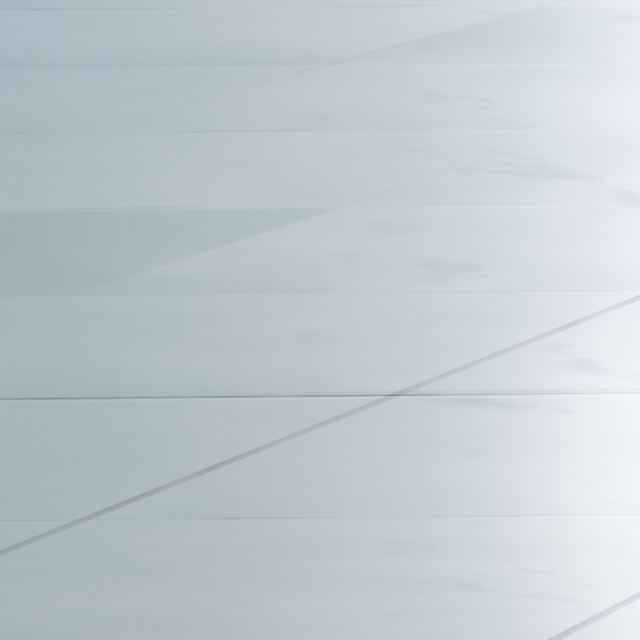
Reproduce this texture procedurally as a Shadertoy shader.

```glsl
// Pale blue-grey plank floor in perspective, with thin seams, slanted joints and a soft glow from the right.

float hash(vec2 p) {
    vec3 q = fract(vec3(p.xyx) * 0.1031);
    q += dot(q, q.yzx + 33.33);
    return fract((q.x + q.y) * q.z);
}

float noise(vec2 p) {
    vec2 i = floor(p), f = fract(p);
    f = f * f * (3.0 - 2.0 * f);
    return mix(mix(hash(i), hash(i + vec2(1, 0)), f.x),
               mix(hash(i + vec2(0, 1)), hash(i + vec2(1, 1)), f.x), f.y);
}

float fbm(vec2 p) {
    float sum = 0.0, amp = 0.5;
    for (int i = 0; i < 4; i++) {
        sum += amp * noise(p);
        p = p * 2.03 + 17.0;
        amp *= 0.5;
    }
    return sum;
}

// Soft-edged line of half width w at signed distance d
float line(float d, float w) {
    float soft = max(0.0016, 0.8 / iResolution.y);
    return 1.0 - smoothstep(w - soft, w + soft, abs(d));
}

void mainImage(out vec4 fragColor, in vec2 fragCoord) {
    vec2 uv = fragCoord / iResolution.xy;

    // Perspective rows, counted downward, with a slight tilt
    float depth = 2.402 - uv.y + 0.010 * (uv.x - 0.5);
    float row = 16.62 - 23.48 / depth;
    float seamId = round(row);
    float seamDist = (row - seamId) * depth * depth / 23.48;

    // Slanted joints converge on a far vanishing point
    float reach = 0.563 * (2.139 - uv.y);
    float col = (5.013 - uv.x) / reach - 0.445;
    float jointId = round(col);
    float jointDist = (col - jointId) * reach * 0.365;

    // Light rises toward the right, with a bright pool low on that side
    float light = 0.662 + 0.125 * uv.x + 0.125 * pow(uv.x, 3.0) + 0.025 * (uv.y - 0.45);
    vec2 g = (uv - vec2(1.03, 0.28)) / vec2(0.20, 0.20);
    light += 0.07 * exp(-dot(g, g));

    // Plank tones, darkening softly toward some lower edges
    float plank = floor(row);
    float along = fract(row);
    light += 0.012 * (hash(vec2(plank + 9.0, 4.0)) - 0.5);
    light -= 0.024 * pow(along, 5.0) * smoothstep(0.35, 0.65, noise(vec2(uv.x * 3.0, plank + 20.0)));

    // Every third plank carries a darker panel between two joints
    float panel = smoothstep(-0.02, 0.03, col - 5.0) * (1.0 - smoothstep(-0.03, 0.02, col - 6.0));
    panel *= step(mod(plank, 3.0), 0.5) * smoothstep(0.0, 0.05, along);
    light -= 0.038 * panel * (1.0 - 0.8 * pow(along, 3.0)) * (1.0 - 0.5 * smoothstep(0.7, 1.0, uv.x));

    // Brushed streaks, cloudy wear and soft smudges
    light += 0.026 * (fbm(vec2(uv.x * 4.0, uv.y * 34.0)) - 0.47);
    light += 0.032 * (fbm(uv * vec2(3.0, 7.0) + 5.0) - 0.47);
    float smudge = smoothstep(0.58, 0.85, fbm(vec2(uv.x * 8.0 + 3.0, uv.y * 38.0 + uv.x * 4.0)));
    light -= 0.045 * smudge * smoothstep(0.2, 0.9, uv.x);
    light += 0.005 * (noise(uv * 170.0) - 0.5);

    // Highlights roll off before reaching pure white
    light -= 0.45 * max(light - 0.91, 0.0);
    vec3 color = mix(vec3(0.66, 0.71, 0.74), vec3(0.89, 0.91, 0.93), (light - 0.66) / 0.23);
    color += vec3(-0.006, 0.0, 0.009) * (uv.y - 0.4);

    // Horizontal seams: one clear dark gap, the rest faint and broken
    float wear = 0.75 + 0.5 * noise(vec2(uv.x * 14.0, seamId * 5.0));
    float mainSeam = step(abs(seamId - 5.0), 0.5);
    float patches = smoothstep(0.35, 0.75, noise(vec2(uv.x * 5.0, seamId * 3.0 + 40.0)));
    float seam = mix(0.2 * patches + 0.1 * step(5.5, seamId), 1.0, mainSeam);
    float fade = 1.0 - 0.6 * smoothstep(0.55, 1.0, uv.x);
    color -= vec3(0.150, 0.155, 0.165) * line(seamDist, 0.0012) * wear * fade * seam;
    color -= 0.03 * line(seamDist + 0.0045, 0.0020) * mainSeam * wear * smoothstep(0.25, 0.6, uv.x);
    color += 0.022 * line(seamDist - 0.0040, 0.0016) * mix(0.4 * patches, 1.0, mainSeam);

    // Slanted joints: two clear grey bands, the far ones show only in part
    float jointWear = 0.7 + 0.6 * noise(vec2(uv.x * 18.0, jointId * 7.0));
    float span = (uv.x - 0.37 - 0.23 * (jointId - 5.0)) / 0.24;
    float faint = 0.2 * exp(-span * span);
    float strength = mix(faint, 1.0, step(jointId, 4.5)) * jointWear;
    color -= vec3(0.062, 0.070, 0.062) * line(jointDist, 0.0038) * strength;
    color -= 0.022 * line(jointDist - 0.0024, 0.0010) * strength;

    fragColor = vec4(clamp(color, 0.0, 1.0), 1.0);
}
```
